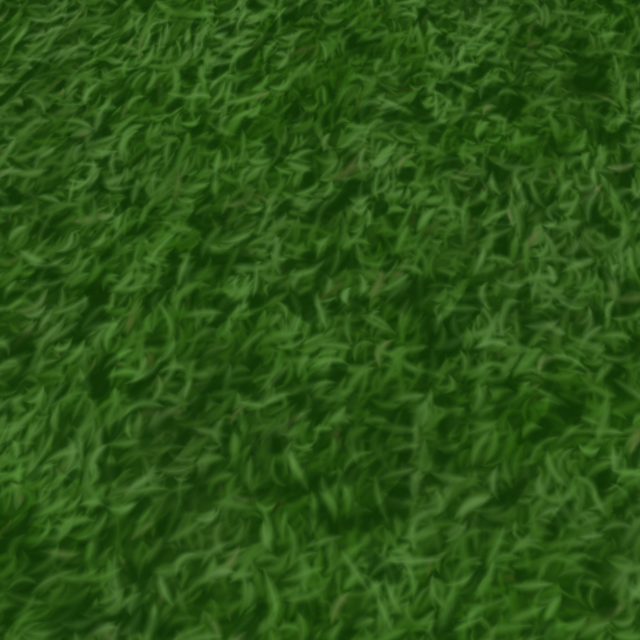
A WebGL 1 fragment shader for this texture:

```glsl
precision highp float;
// A dense lawn seen at a slant: layers of thin curved blades, scattered one
// per grid cell, are painted softly from dark undergrowth to lit tips. The grid
// shrinks towards the top, and slow noise varies direction, tone and hue.

uniform vec2 u_resolution;

#define LAYERS 8
#define CELLS 27.5        // grid cells across the canvas at mid height
#define NEAR_SCALE 1.24   // blade scale at the bottom edge
#define SCALE_DROP 0.48   // loss of scale towards the top edge
#define BLADE_WIDTH 0.105 // half width, in cells
#define BLADE_LENGTH 0.84 // half length, in cells
#define SOFTNESS 0.15     // edge blur, in cells
#define LEAN 0.88         // mean blade direction, in radians
#define SPREAD 2.1        // random range of direction
#define CURVE 0.65        // random range of bending
#define SHADE 0.14        // strength of the shadow beside a blade
#define CONTRAST 1.24     // final contrast around the mean green

const vec3 DEEP_GREEN = vec3(0.06, 0.195, 0.005);
const vec3 LEAF_GREEN = vec3(0.172, 0.333, 0.062);
const vec3 PALE_GREEN = vec3(0.305, 0.475, 0.20);
const vec3 MUTED_SHIFT = vec3(0.045, -0.015, 0.075);
const vec3 STRAW_SHIFT = vec3(0.05, -0.01, 0.02);
const vec3 PAINTED_MEAN = vec3(0.158, 0.312, 0.058);
const vec3 LIT_MEAN = vec3(0.181, 0.339, 0.081);

vec4 hash4(vec3 p) {
  vec4 q = fract(p.xyzx * vec4(0.1031, 0.1030, 0.0973, 0.1099));
  q += dot(q, q.wzxy + 33.33);
  return fract((q.xxyz + q.yzzw) * q.zywx);
}

float valueNoise(vec2 p, float seed) {
  vec2 cell = floor(p);
  vec2 f = fract(p);
  f = f * f * (3.0 - 2.0 * f);
  float a = hash4(vec3(cell, seed)).x;
  float b = hash4(vec3(cell + vec2(1.0, 0.0), seed)).x;
  float c = hash4(vec3(cell + vec2(0.0, 1.0), seed)).x;
  float d = hash4(vec3(cell + vec2(1.0, 1.0), seed)).x;
  return mix(mix(a, b, f.x), mix(c, d, f.x), f.y);
}

vec3 grassColor(float tone) {
  float t = clamp(tone, 0.0, 1.0) * 2.0;
  return mix(mix(DEEP_GREEN, LEAF_GREEN, min(t, 1.0)),
             PALE_GREEN, max(t - 1.0, 0.0));
}

// Canvas position to lawn position, with smaller cells higher up
vec2 lawnCoords(vec2 uv) {
  float scale = NEAR_SCALE - SCALE_DROP * uv.y;
  return CELLS * vec2((uv.x - 0.5) / scale, -log(scale) / SCALE_DROP) + 60.0;
}

void main() {
  vec2 uv = gl_FragCoord.xy / u_resolution.y;
  vec2 lawn = lawnCoords(uv);

  // Slow variation over the lawn, and clumps drawn out along the lean
  float flow = valueNoise(lawn * 0.3, 301.0) - 0.5;
  float patchTone = valueNoise(lawn * 0.22, 317.0) - 0.5;
  float patchHue = valueNoise(lawn * 0.25, 331.0)
                 + 0.8 * valueNoise(lawn * 0.6, 337.0) - 0.9;
  float leanHere = LEAN - 0.25 * uv.y;
  vec2 lean = vec2(cos(LEAN), sin(LEAN));
  vec2 streak = vec2(dot(lawn, lean) * 0.6, dot(lawn, vec2(-lean.y, lean.x)));
  float clump = valueNoise(streak, 353.0) - 0.5;
  float localTone = 0.28 * patchTone + 0.38 * clump;

  // Small dark pockets that only the upper blades cross
  float pocket = 1.0 - smoothstep(0.12, 0.42, valueNoise(streak * 1.7, 367.0));

  // Undergrowth
  vec3 color = grassColor(0.1 + 0.2 * valueNoise(lawn * 1.7, 347.0));

  for (int layer = 0; layer < LAYERS; layer++) {
    float level = float(layer) / float(LAYERS - 1);
    float seed = float(layer) * 7.0 + 11.0;
    vec4 layout = hash4(vec3(seed, 5.0, 9.0));
    vec2 grid = lawn * mix(0.8, 1.25, layout.z) + layout.xy * 9.0;

    // Far cells first, so that near blades overlap them
    for (int row = 0; row < 3; row++) {
      for (int column = 0; column < 3; column++) {
        vec2 cell = floor(grid) + vec2(float(column) - 1.0, 1.0 - float(row));
        vec4 place = hash4(vec3(cell, seed));
        vec4 look = hash4(vec3(cell, seed + 101.0));

        // Blade frame: u runs along it, v across it
        float angle = leanHere + flow * 1.2 + (place.z - 0.5) * SPREAD;
        vec2 along = vec2(cos(angle), sin(angle));
        vec2 offset = grid - cell - mix(vec2(0.1), vec2(0.9), place.xy);
        float u = dot(offset, along) / (BLADE_LENGTH * mix(0.5, 1.1, place.w));
        float v = dot(offset, vec2(-along.y, along.x));
        v += (look.x - 0.5) * CURVE * (u * u - 0.3);

        // Long outline, tapered near the ends, with a blurred edge and a shadow
        float width = BLADE_WIDTH * mix(0.6, 1.4, look.y);
        float taper = u * u * mix(0.4, 1.0, u * u);
        float edge = abs(v) - mix(width, -SOFTNESS, taper);
        float cover = 1.0 - smoothstep(-SOFTNESS, SOFTNESS, edge);
        float shadow = 1.0 - smoothstep(-0.05, 0.2, edge + 0.25 * v);

        // Lit flank, brighter tip, tint of its own
        float tone = mix(0.25, 0.8, level) + (look.z - 0.5) * 0.42;
        tone += 0.1 * u + 0.35 * v + localTone;
        vec3 blade = grassColor(tone);
        blade += MUTED_SHIFT * (0.4 * (look.w - 0.5) + 0.5 * patchHue);
        blade += STRAW_SHIFT * smoothstep(0.96, 0.99, look.w);

        color = mix(color, DEEP_GREEN, SHADE * shadow * (1.0 - cover));
        color = mix(color, blade, cover * 0.84);
      }
    }
    color = mix(color, DEEP_GREEN, 0.35 * pocket * step(0.5, level));
  }

  color = LIT_MEAN + CONTRAST * (color - PAINTED_MEAN);
  gl_FragColor = vec4(clamp(color, 0.0, 1.0), 1.0);
}
```
